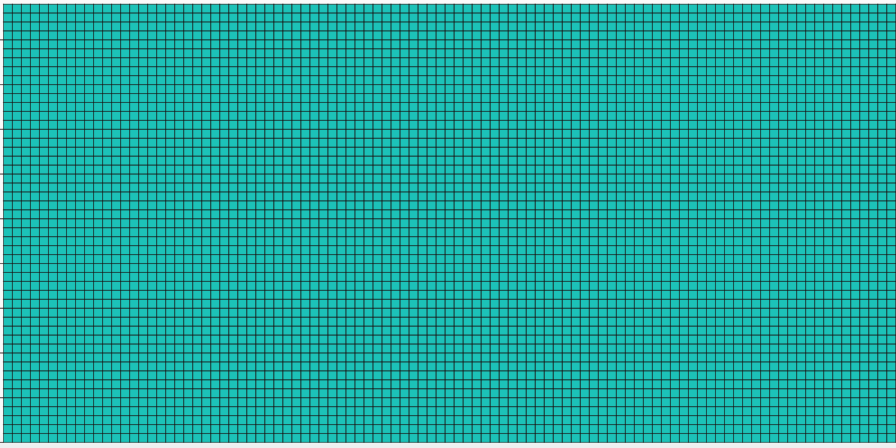
A Shadertoy shader for this pattern:

```glsl
const vec3 TEAL = vec3(0.11, 0.76, 0.72);
const vec3 LINE = vec3(0.10, 0.03, 0.03);
const vec3 PAPER_TOP = vec3(0.98);
const vec3 PAPER_BOTTOM = vec3(0.93, 0.94, 0.94);

// Share of a box of the given footprint covered by a band centred at zero
float bandCoverage(float offset, float width, float footprint) {
    float high = min(offset + 0.5 * footprint, 0.5 * width);
    float low = max(offset - 0.5 * footprint, -0.5 * width);
    return max(high - low, 0.0) / footprint;
}

// Signed offset to the nearest multiple of the pitch
float nearestOffset(float position, float pitch) {
    return position - pitch * round(position / pitch);
}

float softStep(float distanceInside, float footprint) {
    return clamp(distanceInside / footprint + 0.5, 0.0, 1.0);
}

float gridLines(vec2 p, vec2 pitch, float width, float footprint) {
    float vertical = bandCoverage(nearestOffset(p.x, pitch.x), width, footprint);
    float horizontal = bandCoverage(nearestOffset(p.y, pitch.y), width, footprint);
    return 1.0 - (1.0 - vertical) * (1.0 - horizontal);
}

float insideBox(vec2 p, vec2 size, float footprint) {
    vec2 edge = min(p, size - p);
    return softStep(edge.x, footprint) * softStep(edge.y, footprint);
}

void mainImage(out vec4 fragColor, in vec2 fragCoord) {
    // Distances are measured in canvas heights
    vec2 uv = fragCoord / iResolution.y;
    float footprint = 1.3 / iResolution.y;

    const vec2 cells = vec2(99.0, 49.0);
    const vec2 corner = vec2(0.0076, 0.0124);
    const vec2 pitch = vec2(0.02012, 0.01997);
    const float lineWidth = 0.0017;
    const float rowsPerTick = 5.0;

    vec2 p = uv - corner;
    vec2 size = cells * pitch;

    // Pale border with ticks along the left edge
    vec3 color = mix(PAPER_BOTTOM, PAPER_TOP, smoothstep(0.0, 0.04, uv.y));
    float tick = bandCoverage(nearestOffset(p.y, pitch.y * rowsPerTick), lineWidth, footprint);
    color = mix(color, LINE, tick * softStep(-p.x, footprint));

    // Filled sheet and its fine ruling
    color = mix(color, TEAL, insideBox(p, size, footprint));
    float ruled = insideBox(p + 0.5 * lineWidth, size + lineWidth, footprint);
    color = mix(color, LINE, gridLines(p, pitch, lineWidth, footprint) * ruled);

    fragColor = vec4(color, 1.0);
}
```
